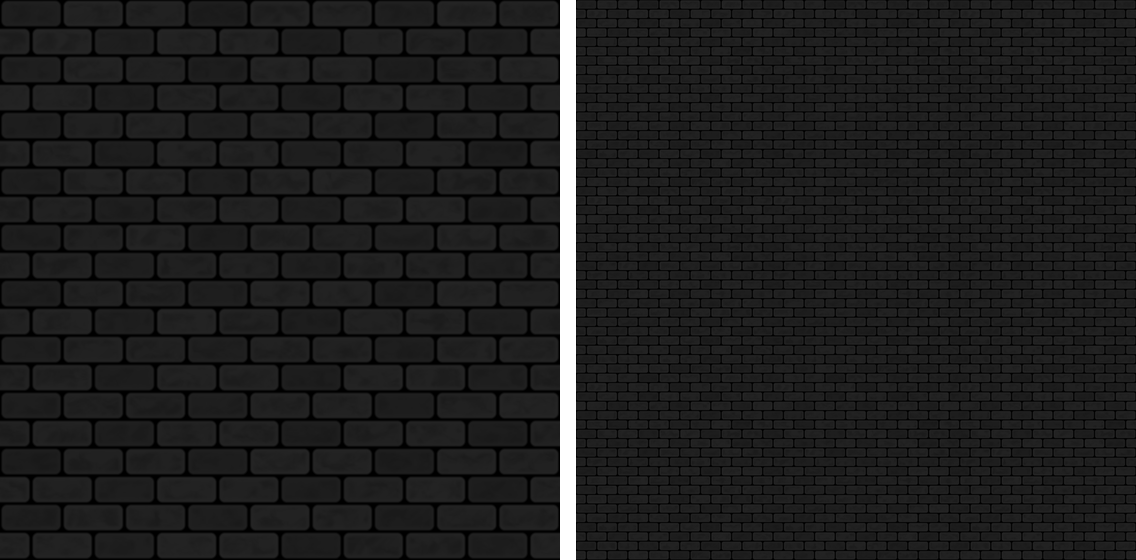
Left, the tile; right, the same tile 3 across and 3 down.
Write a Shadertoy shader that draws this texture.

```glsl
// Dark running-bond brick wall with soft rounded bricks and faint smoky wear.
#define GRID vec2(9.0, 20.0)
#define SHIFT_UP 0.0007
#define JOINT vec2(0.0058, 0.0048)
#define CORNER 0.0095
#define SOFTNESS 0.0026
#define RIM_WIDTH 0.0110
#define RIM_LIGHT 0.008
#define TONE_STEP 0.016
#define TONE_JITTER 0.010
#define WEAR 0.024
#define BRICK_COLOR vec3(0.132)
#define JOINT_COLOR vec3(0.0)

float hash(vec2 p) {
    return fract(sin(dot(p, vec2(127.1, 311.7))) * 43758.5453);
}

float valueNoise(vec2 p) {
    vec2 cell = floor(p);
    vec2 f = fract(p);
    f = f * f * (3.0 - 2.0 * f);
    float low = mix(hash(cell), hash(cell + vec2(1.0, 0.0)), f.x);
    float high = mix(hash(cell + vec2(0.0, 1.0)), hash(cell + vec2(1.0, 1.0)), f.x);
    return mix(low, high, f.y);
}

float smoke(vec2 p) {
    float sum = 0.0;
    float weight = 0.55;
    for (int octave = 0; octave < 3; octave++) {
        sum += weight * valueNoise(p);
        p = p * 2.1 + 7.3;
        weight *= 0.5;
    }
    return sum;
}

float roundedBox(vec2 p, vec2 halfSize, float radius) {
    vec2 q = abs(p) - halfSize + radius;
    return length(max(q, 0.0)) + min(max(q.x, q.y), 0.0) - radius;
}

void mainImage(out vec4 fragColor, in vec2 fragCoord) {
    vec2 uv = fragCoord / iResolution.xy - vec2(0.0, SHIFT_UP);

    // Brick grid: every other course shifts by half a brick, ids wrap at the edges
    vec2 grid = uv * GRID;
    float row = mod(floor(grid.y), GRID.y);
    float shifted = 1.0 - mod(row, 2.0);
    grid.x += 0.5 * shifted;
    vec2 id = vec2(mod(floor(grid.x), GRID.x), row);

    // Brick outline in canvas units
    vec2 pitch = 1.0 / GRID;
    vec2 local = (fract(grid) - 0.5) * pitch;
    float dist = roundedBox(local, 0.5 * (pitch - JOINT), CORNER);
    float edge = max(SOFTNESS, 0.75 / iResolution.y);
    float mask = smoothstep(-edge, edge, -dist);

    // Every third brick is darker, with a little random variation
    float isDark = 1.0 - step(0.5, mod(id.x + shifted, 3.0));
    float tone = -TONE_STEP * isDark + TONE_JITTER * (hash(id + 3.7) - 0.5);

    // Smoky wear, seeded per brick and faded out toward the paler rim
    float interior = smoothstep(0.0, RIM_WIDTH, -dist);
    vec2 seed = 40.0 * vec2(hash(id), hash(id + 19.3));
    vec2 p = local * vec2(50.0, 60.0) + seed;
    float warp = valueNoise(p * 0.8 + 11.0);
    float cloud = smoke(p + 0.8 * warp);
    float wear = -WEAR * smoothstep(0.25, 0.85, cloud) * (1.0 - 0.4 * isDark);
    float rim = RIM_LIGHT * (1.0 - interior);

    vec3 brick = BRICK_COLOR + tone + rim + wear * interior;
    fragColor = vec4(mix(JOINT_COLOR, brick, mask), 1.0);
}
```
